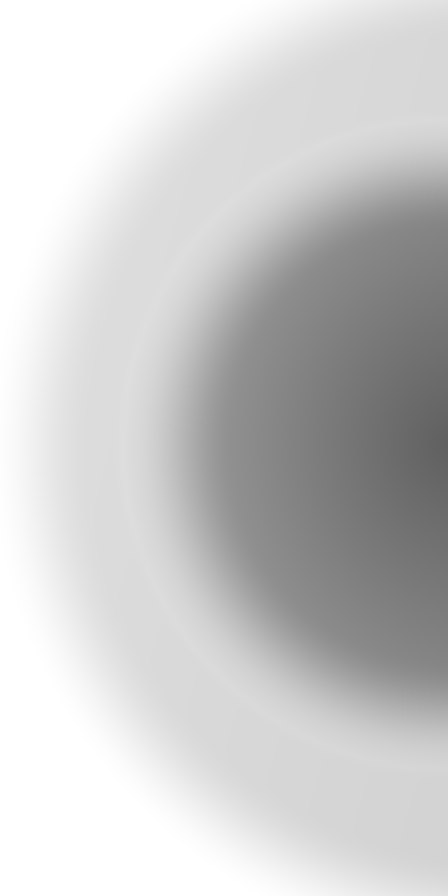
Write a WebGL 1 fragment shader that draws this background.

```glsl
precision highp float;
// A soft grey orb cut by the right edge, inside a wide pale halo on white.
// Two circles give the layers: an offset outer one fades the halo into white,
// an inner one shades from the halo through a penumbra to the dark core.

#define HALO_CENTER vec2(0.5625, 0.503)
#define ORB_CENTER vec2(0.5, 0.504)
#define HALO_RADII vec2(0.462, 0.579)
#define ORB_RADII vec2(0.240, 0.363)
#define HALO_GREY 0.845
#define CORE_GREY 0.375
#define CORE_SLOPE 0.585
#define HALO_TILT vec2(-0.07, 0.02)
#define CORE_TILT vec2(-0.19, 0.0)
#define RIM_WIDTH 0.006
#define RIM_LIGHT 0.008

uniform vec2 u_resolution;

// 1 inside radii.x, falling smoothly to 0 at radii.y
float softDisc(float dist, vec2 radii) {
  return 1.0 - smoothstep(radii.x, radii.y, dist);
}

void main() {
  // Canvas height is the unit of length
  vec2 p = gl_FragCoord.xy / u_resolution.y;
  p.x += 0.5 - u_resolution.x / u_resolution.y;
  vec2 fromOrb = p - ORB_CENTER;
  float orbDist = length(fromOrb);

  // Pale halo, darker toward the right
  float haloGrey = HALO_GREY + dot(HALO_TILT, fromOrb + vec2(0.15, 0.0));
  float halo = softDisc(length(p - HALO_CENTER), HALO_RADII);
  float grey = mix(1.0, haloGrey, halo);

  // Thin light rim where the penumbra starts
  float rimOffset = (orbDist - ORB_RADII.y) / RIM_WIDTH;
  grey += RIM_LIGHT * exp(-rimOffset * rimOffset);

  // Dark core with its soft penumbra
  float coreGrey = CORE_GREY + CORE_SLOPE * orbDist + dot(CORE_TILT, fromOrb);
  grey = mix(grey, coreGrey, softDisc(orbDist, ORB_RADII));

  gl_FragColor = vec4(vec3(grey), 1.0);
}
```
